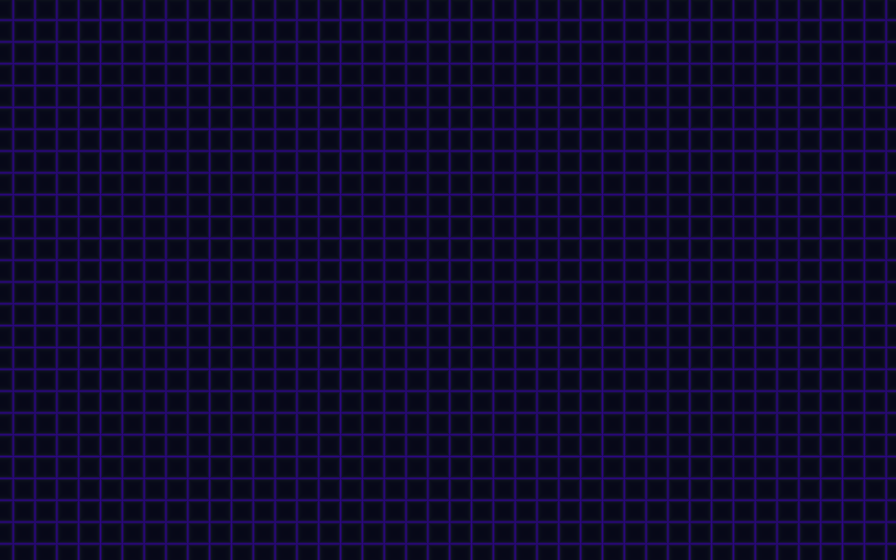
Reproduce this pattern procedurally as a Shadertoy shader.

```glsl
// A fine square grid of violet lines on near-black navy.
// Each cell is folded to the distance to its nearest line, which drives
// a tapered violet core and a wider, soft slate halo around it.

const float ROWS = 25.66; // repeats per canvas height

// Distance to the nearest grid line, in cells.
float gridDistance(vec2 cell) {
    vec2 toLine = abs(fract(cell + 0.5) - 0.5);
    return min(toLine.x, toLine.y);
}

vec3 gridColor(float d, float pixel) {
    vec3 navy = vec3(0.025, 0.030, 0.095);
    vec3 slate = vec3(0.050, 0.070, 0.110);
    vec3 violet = vec3(0.175, 0.025, 0.520);

    // Halo fades exponentially outside the core.
    vec3 color = mix(navy, slate, exp(-max(d - 0.09, 0.0) / 0.08));

    // Tent-shaped core, never narrower than a pixel and dimmed to compensate.
    float halfWidth = max(0.09, pixel);
    float core = max(1.0 - d / halfWidth, 0.0) * 0.09 / halfWidth;
    return mix(color, violet, core);
}

void mainImage(out vec4 fragColor, in vec2 fragCoord) {
    // Square cells, anchored on one crossing near the middle.
    vec2 uv = fragCoord / iResolution.y;
    vec2 cell = (uv - vec2(0.803, 0.3406)) * ROWS;

    fragColor = vec4(gridColor(gridDistance(cell), ROWS / iResolution.y), 1.0);
}
```
